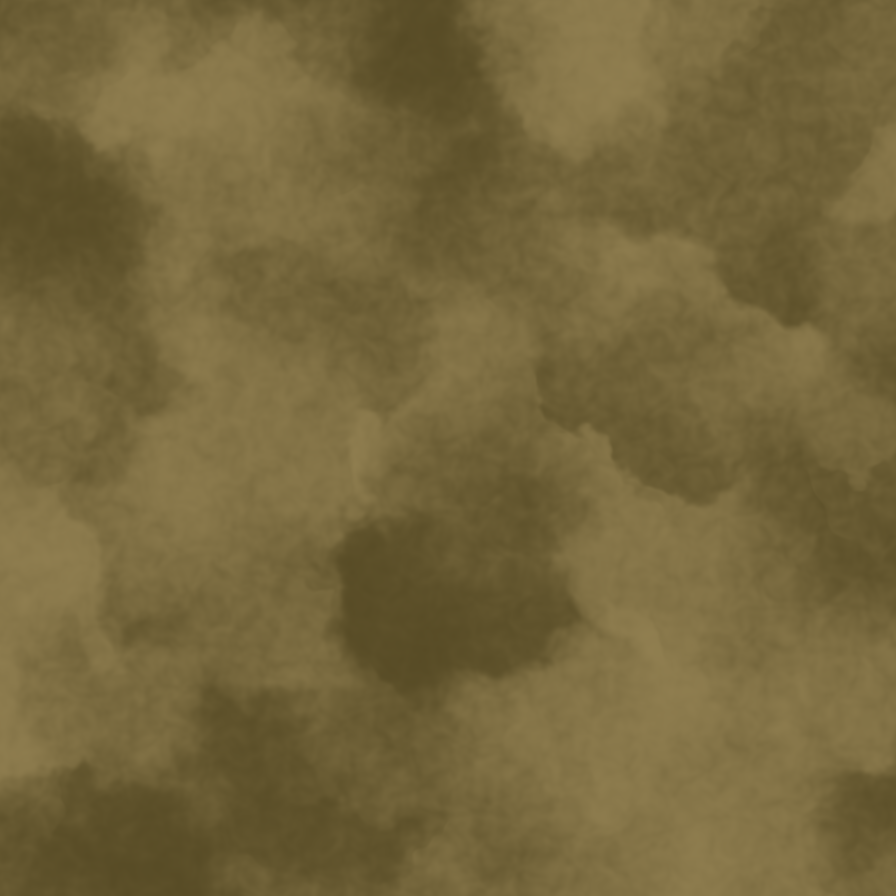
This texture is drawn by a Shadertoy shader. Its source:

```glsl
#define PATCH_SCALE 2.4
#define PATCH_LAYERS 4
#define PATCH_CONTRAST 0.50
#define EDGE_SHARP 0.05
#define EDGE_SOFT 0.45
#define RAGGED_SCALE 10.0
#define RAGGED_AMOUNT 0.055
#define GRAIN_SCALE 52.0
#define GRAIN_CONTRAST 0.16
#define DARK_OLIVE vec3(0.345, 0.297, 0.148)
#define LIGHT_KHAKI vec3(0.572, 0.502, 0.318)

// Random unit gradient for a lattice corner
vec2 cornerGradient(vec2 cell) {
    vec3 h = fract(cell.xyx * vec3(0.1031, 0.1030, 0.0973));
    h += dot(h, h.yzx + 33.33);
    float angle = 6.28319 * fract((h.x + h.y) * h.z);
    return vec2(cos(angle), sin(angle));
}

float gradientNoise(vec2 p) {
    vec2 cell = floor(p);
    vec2 f = p - cell;
    vec2 blend = f * f * f * (f * (f * 6.0 - 15.0) + 10.0);
    vec2 right = vec2(1.0, 0.0);
    vec2 up = vec2(0.0, 1.0);
    float a = dot(cornerGradient(cell), f);
    float b = dot(cornerGradient(cell + right), f - right);
    float c = dot(cornerGradient(cell + up), f - up);
    float d = dot(cornerGradient(cell + 1.0), f - 1.0);
    return mix(mix(a, b, blend.x), mix(c, d, blend.x), blend.y);
}

float fbm(vec2 p) {
    const mat2 turn = mat2(0.8, 0.6, -0.6, 0.8);
    float sum = 0.0;
    float amplitude = 1.0;
    for (int i = 0; i < 4; i++) {
        sum += amplitude * gradientNoise(p);
        p = turn * p * 2.03 + 17.3;
        amplitude *= 0.5;
    }
    return sum;
}

// Overlapping stains whose rims vary from crisp to faded
float stains(vec2 p) {
    const mat2 turn = mat2(0.28, 0.96, -0.96, 0.28);
    vec2 ragged = vec2(fbm(p * RAGGED_SCALE + 40.0), fbm(p * RAGGED_SCALE + 90.0));
    vec2 q = (p + RAGGED_AMOUNT * ragged) * PATCH_SCALE + 5.7;
    float weight = PATCH_CONTRAST;
    float sum = 0.0;
    for (int i = 0; i < PATCH_LAYERS; i++) {
        float field = gradientNoise(q) + 0.35 * gradientNoise(q * 2.1 + 31.0);
        float softness = smoothstep(-0.35, 0.35, gradientNoise(q * 1.3 + 63.0));
        float rim = mix(EDGE_SHARP, EDGE_SOFT, softness);
        sum += weight * (smoothstep(-rim, rim, field) - 0.5);
        q = turn * q * 1.4 + 23.1;
        weight *= 0.64;
    }
    return sum;
}

// Fine soft mottling
float mottle(vec2 p) {
    vec2 bend = 0.008 * vec2(gradientNoise(p * 31.0), gradientNoise(p * 31.0 + 50.0));
    vec2 q = (p + bend) * GRAIN_SCALE;
    return gradientNoise(q) + 0.6 * gradientNoise(q * 1.9 + 12.0);
}

void mainImage(out vec4 fragColor, in vec2 fragCoord) {
    vec2 p = fragCoord / iResolution.y;

    // Stains, drifting shade and grain
    float tone = stains(p);
    tone += 0.30 * fbm(p * 3.1 + 71.0);
    tone += GRAIN_CONTRAST * mottle(p);

    // Gentle limit on the extremes
    tone = 0.48 + 0.56 * tanh(1.9 * tone);
    fragColor = vec4(mix(DARK_OLIVE, LIGHT_KHAKI, tone), 1.0);
}
```
